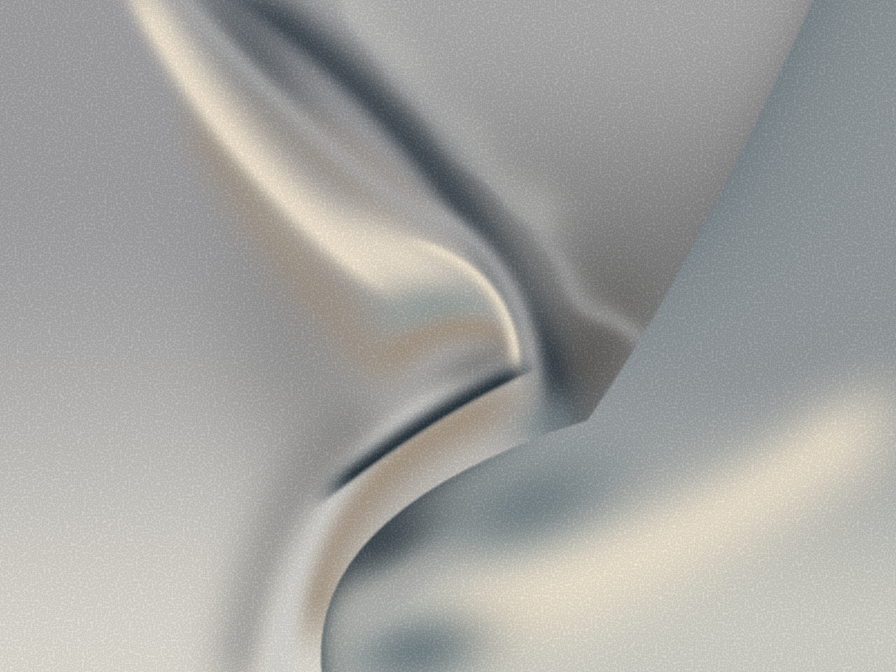
A Shadertoy shader for this texture:

```glsl
// Draws softly lit satin cloth gathered into a twisting fold.

const vec3 CREAM  = vec3(0.88, 0.84, 0.77);
const vec3 PEARL  = vec3(0.78, 0.78, 0.77);
const vec3 SILVER = vec3(0.65, 0.65, 0.65);
const vec3 ASH    = vec3(0.50, 0.50, 0.50);
const vec3 TAUPE  = vec3(0.62, 0.57, 0.51);
const vec3 SLATE  = vec3(0.44, 0.49, 0.51);
const vec3 INK    = vec3(0.22, 0.26, 0.29);

// Quadratic curve: x = signed distance (positive left of travel), y = position 0..1
vec2 curve(vec2 p, vec2 a, vec2 b, vec2 c) {
    const float STEPS = 20.0;
    vec2 best = vec2(1e5, 0.0), start = a;
    for (float i = 1.0; i <= STEPS; i++) {
        float t = i / STEPS;
        vec2 end = mix(mix(a, b, t), mix(b, c, t), t);
        vec2 e = end - start, q = p - start;
        float h = clamp(dot(q, e) / dot(e, e), 0.0, 1.0);
        float d = length(q - e * h);
        if (d < abs(best.x)) {
            float side = e.x * q.y - e.y * q.x < 0.0 ? -1.0 : 1.0;
            best = vec2(d * side, (i - 1.0 + h) / STEPS);
        }
        start = end;
    }
    return best;
}

// Soft stroke with its own falloff on each side and tapered ends
float fold(vec2 p, vec2 a, vec2 b, vec2 c, float negWidth, float posWidth) {
    vec2 k = curve(p, a, b, c);
    float x = k.x / (k.x < 0.0 ? negWidth : posWidth);
    return exp(-x * x) * smoothstep(0.0, 0.2, k.y) * smoothstep(1.0, 0.8, k.y);
}

// Rotated gaussian spot
float spot(vec2 p, vec2 center, vec2 radii, float angle) {
    vec2 q = p - center;
    float s = sin(angle), c = cos(angle);
    q = vec2(c * q.x + s * q.y, c * q.y - s * q.x) / radii;
    return exp(-dot(q, q));
}

vec2 hash2(vec2 p) {
    vec3 q = fract(p.xyx * vec3(0.1031, 0.1030, 0.0973));
    q += dot(q, q.yzx + 33.33);
    return fract((q.xx + q.yz) * q.zy);
}

// Distance to the nearest scattered thread point
float cellular(vec2 p) {
    float d = 2.0;
    for (int j = -1; j <= 1; j++)
        for (int i = -1; i <= 1; i++) {
            vec2 cell = floor(p) + vec2(i, j);
            d = min(d, length(cell + hash2(cell) - p));
        }
    return d;
}

// Flat sheet at the lower right
vec3 lowerCloth(vec2 p, float edge, float tail) {
    vec3 col = mix(vec3(0.77, 0.77, 0.74), vec3(0.57, 0.59, 0.60), smoothstep(5.0, 48.0, p.y));
    col = mix(col, SLATE, 0.65 * exp(-abs(edge) / 8.0) * smoothstep(35.0, 75.0, p.y));
    col = mix(col, SLATE, 0.85 * spot(p, vec2(79, 24.5), vec2(14, 7), 0.35));
    col = mix(col, CREAM, 0.85 * fold(p, vec2(58, 6), vec2(97, 11), vec2(140, 46), 8.0, 6.5));
    col = mix(col, INK, 0.75 * spot(p, vec2(57, 19.5), vec2(10, 5), 0.5));
    col = mix(col, SLATE, 0.9 * spot(p, vec2(62, 3), vec2(11, 6), 0.2));
    col = mix(col, SILVER, 0.6 * spot(p, vec2(59, 12), vec2(9, 2.5), 0.7));
    return mix(col, INK, 0.6 * exp(-abs(tail) / 2.0) * smoothstep(85.0, 60.0, p.x));
}

// Left sheet, central twist and upper sheet
vec3 upperCloth(vec2 p, float edge) {
    vec3 col = mix(vec3(0.82, 0.81, 0.78), vec3(0.61, 0.61, 0.62), smoothstep(-5.0, 75.0, p.y));
    col = mix(col, ASH, 0.5 * spot(p, vec2(46, 46), vec2(13, 26), 0.35));

    // Upper sheet with its wavering sheen
    vec2 crest = curve(p, vec2(26, 107), vec2(72, 81), vec2(86, 31));
    vec3 sheet = mix(ASH, SILVER, smoothstep(52.0, 100.0, p.y));
    sheet = mix(sheet, vec3(0.36, 0.35, 0.34), 0.85 * spot(p, vec2(88, 43), vec2(9, 14), -0.3));
    sheet = mix(sheet, ASH, 0.6 * exp(-abs(edge) / 4.0));
    vec2 w = p + 0.5 * sin(p.yx * 0.6);
    sheet = mix(sheet, PEARL, 0.4 * fold(w, vec2(46, 110), vec2(62, 76), vec2(88, 62), 1.2, 5.0));
    sheet = mix(sheet, SILVER, 0.6 * fold(w, vec2(79, 72), vec2(82, 54), vec2(99, 48), 1.6, 2.2));
    col = mix(col, sheet, smoothstep(-1.0, 2.0, crest.x));

    // Long ridge running into the twist
    col = mix(col, TAUPE, 0.6 * fold(p, vec2(26, 90), vec2(41.7, 58.3), vec2(62, 41), 4.0, 6.0));
    col = mix(col, INK, 0.5 * spot(p, vec2(38, 92), vec2(15, 4.5), -0.9));
    col = mix(col, TAUPE, 0.6 * spot(p, vec2(52, 75), vec2(16, 4), -0.65));
    col = mix(col, CREAM, 0.95 * fold(p, vec2(15.6, 110), vec2(33, 72), vec2(64, 53), 1.8, 4.2));
    col = mix(col, CREAM, 0.85 * spot(p, vec2(59, 62), vec2(13, 4.5), -0.4));
    col = mix(col, INK, 0.75 * fold(p, vec2(26, 107), vec2(72, 81), vec2(86, 31), 2.2, 4.0));
    col = mix(col, SILVER, 0.8 * fold(p, vec2(19, 110), vec2(43, 79), vec2(72, 62), 2.0, 1.6));

    // Hollow inside the twist
    col = mix(col, vec3(0.58, 0.61, 0.60), 0.95 * spot(p, vec2(65, 54), vec2(9, 3.5), 0.1));
    col = mix(col, TAUPE, 0.8 * fold(p, vec2(54, 44), vec2(69.4, 57.5), vec2(80, 46), 3.0, 2.0));
    col = mix(col, ASH, 0.8 * spot(p, vec2(71, 46), vec2(7, 2.5), 0.4));
    col = mix(col, INK, 0.6 * spot(p, vec2(82, 43), vec2(2.5, 8), 0.2));
    col = mix(col, SILVER, 0.85 * fold(p, vec2(58, 71), vec2(81, 64), vec2(79.5, 36), 1.8, 1.6));
    col = mix(col, CREAM, 0.9 * fold(p, vec2(58, 65), vec2(78.5, 61), vec2(77, 41), 1.2, 0.6));

    // Rolled tail and the dark crease above it
    col = mix(col, ASH, 0.5 * fold(p, vec2(59, 40), vec2(38, 32), vec2(34, -11), 5.0, 3.0));
    col = mix(col, TAUPE, 0.9 * fold(p, vec2(84, 43), vec2(44, 33), vec2(46, 0), 2.5, 4.0));
    col = mix(col, PEARL, 0.8 * fold(p, vec2(73, 44), vec2(40, 34), vec2(40, -18), 1.6, 2.4));
    col = mix(col, SLATE, 0.7 * spot(p, vec2(82, 37), vec2(6, 4), 0.4));
    return mix(col, INK, fold(p, vec2(81, 46), vec2(64.2, 39), vec2(46, 24), 1.8, 0.5));
}

void mainImage(out vec4 fragColor, in vec2 fragCoord) {
    vec2 p = 100.0 * fragCoord / iResolution.y; // canvas height = 100
    float edge = curve(p, vec2(123.3, 105), vec2(103.3, 59.7), vec2(86.8, 36.6)).x;
    float tail = curve(p, vec2(90.3, 38.4), vec2(41.7, 23.6), vec2(48.6, -4.2)).x;
    float below = smoothstep(-0.3, 0.3, max(edge, tail));
    vec3 col = mix(upperCloth(p, edge), lowerCloth(p, edge, tail), below);
    col = 0.62 + 1.12 * (col - 0.62);

    // Fine woven grain
    float grain = cellular(p * 3.0) - 0.46;
    fragColor = vec4(col + 0.1 * grain, 1.0);
}
```
